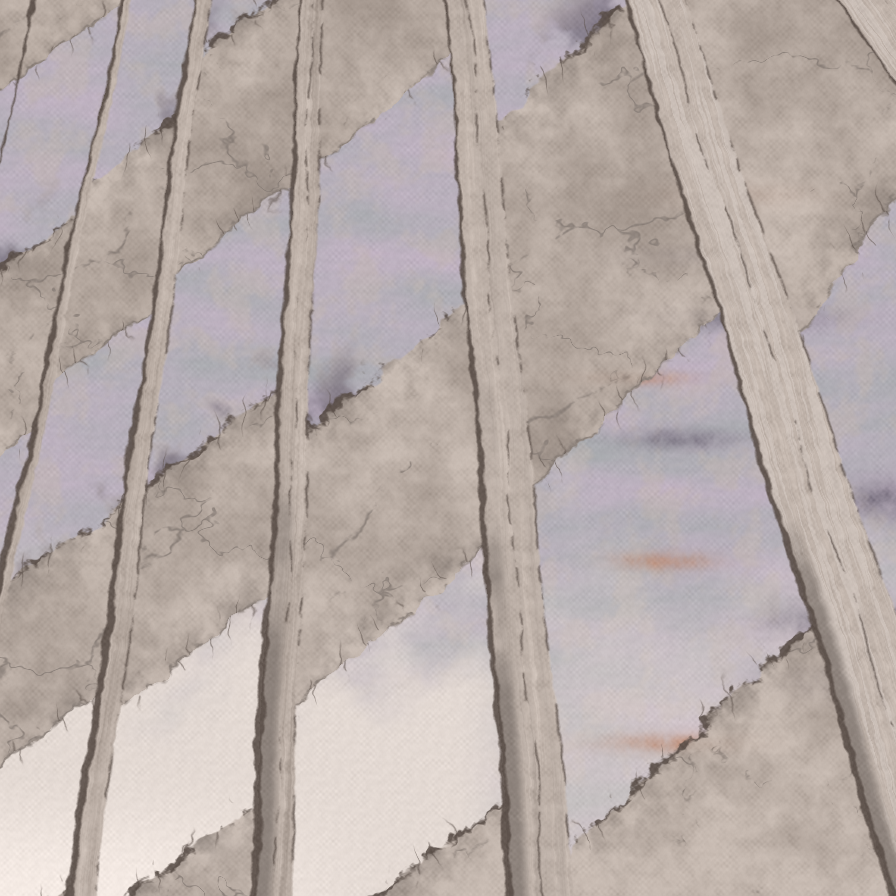
Give the GLSL for this texture, as a WebGL 1 fragment shader.

```glsl
precision highp float;
// Weathered taupe panels with slanted lavender openings between a fan of cracked beams.
uniform vec2 u_resolution;

const vec3 TAUPE_LIGHT = vec3(0.765, 0.715, 0.680);
const vec3 TAUPE_DEEP = vec3(0.655, 0.605, 0.570);
const vec3 LAVENDER = vec3(0.710, 0.685, 0.725);
const vec3 VIOLET = vec3(0.440, 0.410, 0.470);
const vec3 CREAM = vec3(0.890, 0.850, 0.825);
const vec3 SHADOW = vec3(0.530, 0.490, 0.465);
const vec3 CRACK = vec3(0.350, 0.305, 0.280);
const vec3 RUST = vec3(0.740, 0.530, 0.430);
const float SLANT = 0.80;       // rise of the openings to the right
const float OPEN_SHARE = 0.50;  // share of a panel that is open
const float SOFT = 0.0018;      // edge softness
const float GRAIN = 0.018;      // strength of the fine weave

vec2 hash2(vec2 p) {
  return fract(sin(vec2(dot(p, vec2(127.1, 311.7)), dot(p, vec2(269.5, 183.3)))) * 43758.5);
}

// Layered sines, about -1 to 1
float waves(vec2 p) {
  float sum = 0.0, amp = 0.5;
  for (int i = 0; i < 5; i++) {
    p = mat2(0.80, 0.60, -0.60, 0.80) * p * 1.7 + 1.3;
    sum += amp * sin(p.x + 1.4 * sin(p.y)) * cos(0.7 * p.y);
    amp *= 0.65;
  }
  return sum;
}

// Cellular noise: gap between nearest and second nearest point
float cellGap(vec2 p) {
  vec2 cell = floor(p), f = fract(p);
  float near = 8.0, next = 8.0;
  for (int j = -1; j <= 1; j++) for (int i = -1; i <= 1; i++) {
    vec2 g = vec2(float(i), float(j));
    float d = length(g + hash2(cell + g) - f);
    next = min(next, max(near, d));
    near = min(near, d);
  }
  return next - near;
}

float stroke(float dist, float halfWidth) {
  return 1.0 - smoothstep(halfWidth - SOFT, halfWidth + SOFT, abs(dist));
}

// Left edge of beam k at a depth measured from the top
float beamX(float k, float depth) {
  float top = 0.137 + 0.06 * k + 0.02 * k * k;
  float lean = -0.21 + 0.07 * k + 0.0009 * k * k * k * k;
  return top + lean * depth + 0.002 * sin(depth * 17.0 + k * 2.0);
}

void main() {
  vec2 p = gl_FragCoord.xy / u_resolution;
  float depth = 1.0 - p.y;
  float mottle = waves(p * 9.0), patches = waves(p * 27.0 + 5.0), rough = waves(p * 75.0);
  float x = p.x + 0.0018 * rough;

  // Find the panel
  float id = -1.0;
  for (int i = 0; i <= 5; i++) if (x > beamX(float(i), depth)) id = float(i);
  float right = beamX(id + 1.0, depth);
  float left = id < -0.5 ? right - 0.1 : beamX(id, depth);
  float u = x - left;

  // Slanted openings
  float period = 0.44 + 0.035 * id * id;
  float first = id < 2.5 ? 0.39 - 0.13 * id : 0.46 - 0.18 * (id - 3.0);
  float v = depth + SLANT * (x - 0.5 * (left + right)) + 0.012 * patches;
  float phase = fract((v - first) / period);
  float scale = period / sqrt(1.0 + SLANT * SLANT);
  float upper = (phase > 0.8 ? phase - 1.0 : phase) * scale;
  float lower = (phase - OPEN_SHARE) * scale;
  float open = smoothstep(-SOFT, SOFT, upper) * smoothstep(-SOFT, SOFT, -lower);

  // Mottled taupe with dirty rims and hairline cracks
  float tone = 0.38 + 0.75 * mottle + 0.3 * patches + 0.25 * rough + 0.35 * (0.5 - depth);
  vec3 cloth = mix(TAUPE_LIGHT, TAUPE_DEEP, clamp(tone, -0.15, 1.1));
  float dirt = exp(-abs(lower) * 45.0) + 0.7 * exp(-abs(upper) * 45.0);
  cloth = mix(cloth, SHADOW, 0.7 * clamp(dirt * (0.35 + patches + 0.5 * rough), 0.0, 1.0));
  float gap = cellGap(p * vec2(5.0, 8.0) + 0.2 * patches);
  float hairline = (1.0 - smoothstep(0.0, 0.035, gap)) * smoothstep(-0.1, 0.4, mottle + 0.5 * rough);
  cloth = mix(cloth, SHADOW, 0.8 * hairline);

  // Lavender fading to cream, duller on the right
  float fade = smoothstep(0.54, 0.80, depth + 0.12 * mottle);
  vec3 sky = LAVENDER + vec3(0.05, 0.015, 0.04) * waves(p * vec2(7.0, 24.0));
  sky = mix(sky, TAUPE_LIGHT, 0.4 * smoothstep(-0.1, 0.5, patches));
  sky = mix(sky, CREAM, fade * (1.0 - 0.55 * smoothstep(0.5, 0.62, p.x)));
  sky += 0.07 * smoothstep(0.85, 1.0, depth) * (1.0 - smoothstep(0.1, 0.5, p.x));
  float gloom = (1.0 - fade) * smoothstep(-0.06, 0.0, lower);
  sky = mix(sky, VIOLET, 0.7 * gloom * smoothstep(-0.1, 0.5, mottle + 0.4 * patches));
  vec3 color = mix(cloth, sky, open);

  // Horizontal smears on the right
  for (int i = 0; i < 10; i++) {
    vec2 h = hash2(vec2(float(i), 4.0));
    vec2 c = vec2(0.64 + 0.36 * h.x, 0.17 + 0.068 * float(i));
    vec2 q = (p - c) / vec2(0.05 + 0.05 * h.y, 0.005 + 0.018 * h.x);
    vec3 smear = mod(float(i), 3.0) < 1.0 ? RUST : VIOLET;
    color = mix(color, smear, mix(0.1, 0.75, open) * exp(-dot(q, q)) * (0.8 + 0.4 * rough));
  }

  // Broken torn rims with cross ticks
  float along = x - SLANT * depth;
  float torn = 0.003 + 0.005 * waves(vec2(along * 40.0, id));
  float broken = smoothstep(-0.35, 0.15, mottle + 0.7 * rough);
  color = mix(color, CRACK, 0.9 * broken * stroke(lower + 0.003 * rough, max(torn, 0.001)));
  color = mix(color, SHADOW, 0.9 * broken * stroke(upper + 0.003 * rough, 0.0014));
  float tick = abs(fract(along * 24.0 + mottle + lower * 18.0) - 0.5) / 24.0;
  float nearRim = 1.0 - smoothstep(0.006, 0.024, min(abs(lower), abs(upper)));
  color = mix(color, CRACK, 0.6 * nearRim * stroke(tick, 0.001) * smoothstep(-0.1, 0.1, patches));

  // Streaked beams with shaded cores and worn seams
  float width = (0.012 + 0.011 * id + 0.004 * id * max(id - 2.0, 0.0)) * (0.75 + 0.5 * depth);
  float streak = waves(vec2(u * 160.0, depth * 5.0));
  vec3 wood = mix(TAUPE_LIGHT, TAUPE_DEEP, 0.35 + 0.7 * streak + 0.3 * rough);
  wood = mix(wood, CREAM, 0.5 * smoothstep(2.5, 4.0, id) * smoothstep(-0.25, 0.25, streak));
  float core = smoothstep(0.5, 0.8, depth + 0.2 * mottle) * (1.0 - smoothstep(0.012, 0.026, u));
  wood = mix(wood, SHADOW, 0.9 * core * step(1.5, id));
  color = mix(color, wood, step(-0.5, id) * (1.0 - smoothstep(width - SOFT, width + SOFT, u)));
  float wear = 0.0014 + 0.003 * waves(vec2(depth * 30.0, id * 7.0)) + 0.003 * depth;
  float seam = stroke(min(abs(u), right - x), max(wear, 0.0008));
  float split = 0.55 * width + 0.003 * sin(depth * 31.0);
  float fine = max(stroke(u - width, 0.0012), stroke(u - split, 0.001) * step(1.5, id));
  fine *= step(0.5, id) * smoothstep(-0.2, 0.3, patches + 0.5 * rough);
  color = mix(color, CRACK, max(0.9 * seam, 0.75 * fine));

  // Woven grain
  color += GRAIN * (sin(p.x * 900.0) * sin(p.y * 900.0) * (0.6 + rough) + waves(p * 190.0));
  gl_FragColor = vec4(clamp(color, 0.0, 1.0), 1.0);
}
```
